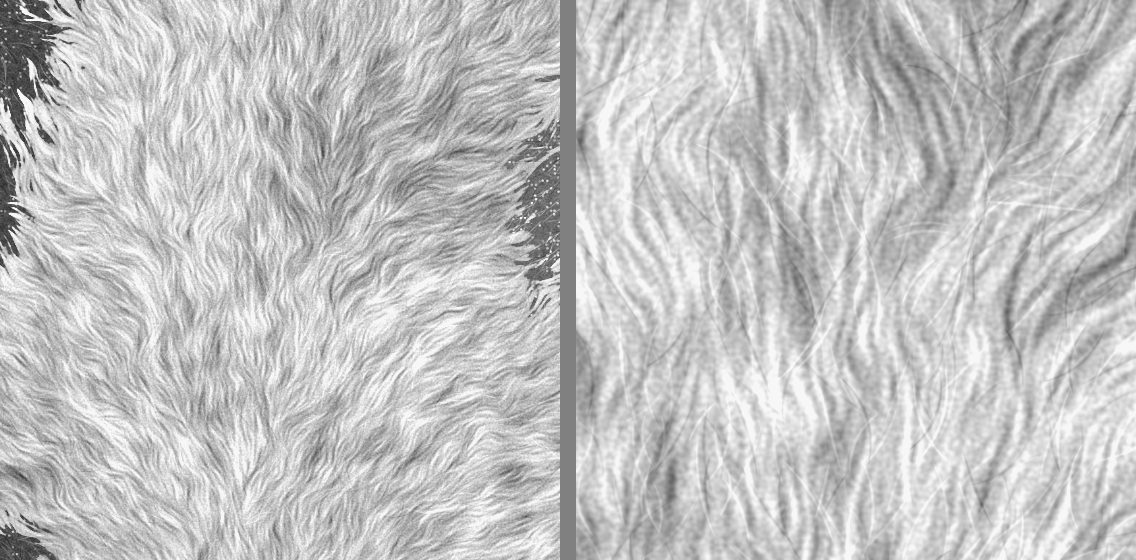
Left: the whole. Right: its middle third, enlarged.
A Shadertoy shader for this texture:

```glsl
// Pale shaggy fur fanning out from a vertical centre, with dark gaps at the edges.

vec2 hash2(vec2 p) {
    vec3 h = fract(p.xyx * vec3(0.1031, 0.1030, 0.0973));
    h += dot(h, h.yzx + 33.33);
    return fract((h.xx + h.yz) * h.zy);
}

float cornerSlope(vec2 cell, vec2 corner, vec2 f) {
    return dot(2.0 * hash2(cell + corner) - 1.0, f - corner);
}

float gradientNoise(vec2 p) {
    vec2 cell = floor(p), f = fract(p);
    vec2 u = f * f * f * (f * (f * 6.0 - 15.0) + 10.0);
    float low = mix(cornerSlope(cell, vec2(0, 0), f), cornerSlope(cell, vec2(1, 0), f), u.x);
    float high = mix(cornerSlope(cell, vec2(0, 1), f), cornerSlope(cell, vec2(1, 1), f), u.x);
    return mix(low, high, u.y);
}

// Direction in which the hair lies: leaning left, upright, then leaning right
vec2 hairDirection(vec2 p) {
    float fan = mix(2.4, 0.4, smoothstep(0.08, 0.95, p.x)) - 1.5;
    float angle = 1.5 + fan * mix(1.1, 0.75, p.y);
    angle += 0.9 * gradientNoise(p * 4.5 + 7.0) + 1.2 * gradientNoise(p * 12.0 + 31.0);
    angle += 0.9 * gradientNoise(p * 29.0 + 53.0);
    return vec2(cos(angle), sin(angle));
}

// Noise averaged along the hair in both directions
float furStreak(vec2 p, float frequency, float reach, float seed) {
    const int STEPS = 9;
    float sum = 0.0, total = 0.0;
    for (int side = -1; side <= 1; side += 2) {
        vec2 q = p;
        for (int i = 0; i < STEPS; i++) {
            q += float(side) * hairDirection(q) * reach / float(STEPS);
            float weight = 1.0 - (float(i) + 0.5) / float(STEPS);
            sum += weight * gradientNoise(q * frequency + seed);
            total += weight;
        }
    }
    return sum / total;
}

// Curved tapering strands, one per cell; brightShare of them count as positive
float strands(vec2 p, float cellSize, float width, float blur, float stray, float brightShare, float seed) {
    float sum = 0.0;
    vec2 home = floor(p / cellSize);
    for (int y = -1; y <= 1; y++)
    for (int x = -1; x <= 1; x++) {
        vec2 cell = home + vec2(x, y);
        vec2 place = hash2(cell + seed), look = hash2(cell + seed + 57.0);
        vec2 centre = (cell + place) * cellSize;
        float turn = stray * (fract(look.x * 7.3) - 0.5);
        vec2 along = mat2(cos(turn), sin(turn), -sin(turn), cos(turn)) * hairDirection(centre);
        vec2 offset = p - centre;
        vec2 q = vec2(dot(offset, along), dot(offset, vec2(-along.y, along.x)));
        float halfLength = cellSize * mix(0.35, 0.85, look.x);
        float t = q.x / halfLength;
        q.y += (place.x - 0.5) * 0.7 * halfLength * t * t;
        float taper = max(1.0 - t * t, 0.0);
        float cover = 1.0 - smoothstep(-blur, blur, abs(q.y) - width * taper);
        float strength = mix(0.3, 1.0, place.y) * smoothstep(0.0, 0.4, taper);
        sum += cover * strength * (look.y < brightShare ? 1.0 : -1.0);
    }
    return clamp(sum, -1.0, 1.0);
}

// Positive inside an ellipse, falling steadily outward
float ellipse(vec2 p, vec2 centre, vec2 radii) {
    return 1.0 - length((p - centre) / radii);
}

float softSpot(vec2 p, vec2 centre, vec2 radii) {
    vec2 q = (p - centre) / radii;
    return exp(-dot(q, q));
}

float specks(vec2 p, float frequency, float share) {
    vec2 cell = floor(p * frequency);
    vec2 h = hash2(cell + 91.0);
    float d = length(fract(p * frequency) - 0.35 - 0.3 * h);
    return step(hash2(cell + 13.0).x, share) * (1.0 - smoothstep(0.15, 0.5, d)) * mix(0.4, 1.0, h.y);
}

void mainImage(out vec4 fragColor, in vec2 fragCoord) {
    vec2 p = fragCoord / iResolution.xy;
    float pixel = 1.0 / iResolution.y;

    // Broad light and shade
    float tone = 0.79 + 0.12 * gradientNoise(p * 3.5 + 3.0);
    tone += 0.06 * softSpot(p, vec2(0.18, 0.75), vec2(0.2, 0.3));
    tone -= 0.11 * softSpot(p, vec2(0.84, 0.72), vec2(0.2, 0.25));
    tone -= 0.08 * softSpot(p, vec2(0.58, 0.72), vec2(0.12, 0.22));
    tone -= 0.10 * softSpot(p, vec2(0.02, 0.17), vec2(0.15, 0.18));

    // Locks, tufts and single hairs
    float lock = furStreak(p, 17.0, 0.05, 19.0);
    float tuft = furStreak(p, 46.0, 0.03, 43.0);
    float hair = furStreak(p, 150.0, 0.016, 71.0);
    tone += 0.38 * lock + 0.52 * tuft + 0.85 * hair;

    // Short dark partings
    tone += 0.13 * strands(p, 0.085, 0.003, 0.003, 0.5, 0.25, 5.0);
    tone += 0.10 * strands(p, 0.055, 0.002, 0.002, 0.5, 0.35, 29.0);

    // Dark gaps with edges broken up by the tufts
    float gapShape = ellipse(p, vec2(0.02, 0.93), vec2(0.08, 0.145));
    gapShape = max(gapShape, ellipse(p, vec2(0.0, 0.65), vec2(0.035, 0.12)));
    gapShape = max(gapShape, ellipse(p, vec2(0.98, 0.63), vec2(0.05, 0.14)));
    gapShape = max(gapShape, ellipse(p, vec2(0.02, 0.01), vec2(0.05, 0.055)));
    float gap = smoothstep(-0.12, 0.15, gapShape - 3.0 * tuft - 2.5 * hair);
    float gapTone = mix(0.29, 0.42, step(0.5, p.x)) + 0.12 * gradientNoise(p * 90.0);
    gapTone += 0.5 * specks(p, 150.0, mix(0.12, 0.25, p.x));
    tone = mix(tone, gapTone, gap);

    // Fine loose strands on top
    for (int layer = 0; layer < 5; layer++) {
        float loose = strands(p, 0.042, 0.0009, max(pixel, 0.001) * 0.8, 1.1, 0.6, 100.0 + 37.0 * float(layer));
        tone += 0.12 * loose * (1.0 + gap * step(0.0, loose));
    }

    tone += 0.15 * gradientNoise(p * 290.0);
    fragColor = vec4(vec3(clamp(tone, 0.2, 0.97)), 1.0);
}
```
